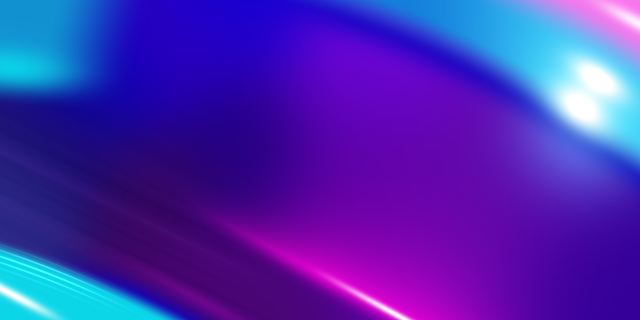
Write a Shadertoy shader that draws this background.

```glsl
// Abstract flow of light: soft violet pools, a cyan arc with white glints,
// a magenta streak and cyan folds. Pools are blended by normalised Gaussian
// weights; the folds are curved distance fields with soft edges.

const vec3 CYAN = vec3(0.04, 0.84, 0.91);
const vec3 SKY = vec3(0.08, 0.50, 0.86);
const vec3 DEEP_BLUE = vec3(0.03, 0.02, 0.76);
const vec3 MAGENTA = vec3(0.97, 0.0, 0.86);
const vec3 PINK = vec3(0.97, 0.46, 0.93);
const vec3 WHITE = vec3(1.0);

// Weighted colour; alpha carries the weight for normalisation.
vec4 pool(vec2 p, vec2 centre, float radius, vec3 colour) {
    vec2 q = (p - centre) / radius;
    return vec4(colour, 1.0) * exp(-dot(q, q));
}

// Elliptical Gaussian light, tilted by an angle.
float glow(vec2 p, vec2 centre, vec2 radii, float tilt) {
    float c = cos(tilt), s = sin(tilt);
    vec2 q = p - centre;
    q = vec2(c * q.x + s * q.y, c * q.y - s * q.x) / radii;
    return exp(-dot(q, q));
}

// Signed height above a falling parabola through start.
float above(vec2 p, vec2 start, float slope, float bend) {
    float t = p.x - start.x;
    return p.y - start.y + slope * t + bend * t * t;
}

float ridge(float d, float width) {
    return exp(-d * d / (width * width));
}

// Layered sines for fine brushed lines.
float brushed(float d, float along) {
    float sum = 0.0, frequency = 38.0, amplitude = 0.5;
    for (int i = 0; i < 4; i++) {
        sum += amplitude * sin(d * frequency + along * 2.0 + float(i) * 1.7);
        frequency *= 1.83;
        amplitude *= 0.6;
    }
    return sum;
}

vec3 violetField(vec2 p) {
    vec4 sum = vec4(0.0);
    sum += pool(p, vec2(0.55, 0.85), 0.22, vec3(0.19, 0.0, 0.75));
    sum += pool(p, vec2(0.76, 1.02), 0.22, vec3(0.06, 0.0, 0.83));
    sum += pool(p, vec2(0.32, 0.74), 0.20, vec3(0.02, 0.0, 0.72));
    sum += pool(p, vec2(1.17, 0.79), 0.27, vec3(0.43, 0.02, 0.86));
    sum += pool(p, vec2(0.74, 0.54), 0.22, vec3(0.11, 0.0, 0.49));
    sum += pool(p, vec2(1.12, 0.45), 0.27, vec3(0.31, 0.0, 0.60));
    sum += pool(p, vec2(0.20, 0.54), 0.20, vec3(0.11, 0.04, 0.40));
    sum += pool(p, vec2(0.47, 0.41), 0.18, vec3(0.22, 0.03, 0.36));
    sum += pool(p, vec2(0.05, 0.38), 0.18, vec3(0.18, 0.17, 0.55));
    sum += pool(p, vec2(0.68, 0.12), 0.25, vec3(0.29, 0.02, 0.45));
    sum += pool(p, vec2(1.50, 0.42), 0.32, vec3(0.37, 0.03, 0.66));
    sum += pool(p, vec2(1.98, 0.08), 0.33, vec3(0.20, 0.0, 0.60));
    return sum.rgb / max(sum.a, 0.0001);
}

vec3 magentaStreak(vec3 colour, vec2 p) {
    float d = above(p, vec2(0.70, 0.31), 0.545, 0.0);
    float rise = smoothstep(0.52, 1.08, p.x);
    float spread = mix(0.03, 0.19, smoothstep(0.6, 1.35, p.x));
    float light = d > 0.0 ? exp(-d / spread) : ridge(d, 0.04);
    float fade = 1.0 - smoothstep(1.3, 1.95, p.x);
    colour = mix(colour, MAGENTA, 0.92 * light * rise * fade);
    colour += 0.13 * ridge(d + 0.29, 0.025) * vec3(1.0, 0.0, 0.7)
        * ridge(p.x - 0.66, 0.2);
    return mix(colour, WHITE, ridge(d, 0.012) * smoothstep(0.95, 1.25, p.x));
}

vec3 cyanArc(vec3 colour, vec2 p) {
    float d = above(p, vec2(0.91, 1.0), 0.264, 0.214);
    float brightness = smoothstep(1.25, 1.85, p.x);
    colour = mix(colour, vec3(0.40, 0.50, 0.97),
        0.7 * glow(p, vec2(1.80, 0.56), vec2(0.20, 0.17), -0.5));
    colour = mix(colour, DEEP_BLUE, 0.7 * ridge(d, 0.06) * smoothstep(0.75, 1.1, p.x));
    colour = mix(colour, mix(SKY, vec3(0.22, 0.78, 0.96), brightness),
        smoothstep(-0.02, 0.11, d));
    float outer = above(p, vec2(1.54, 1.0), 0.44, 0.2);
    colour = mix(colour, PINK, smoothstep(-0.04, 0.14, outer));
    colour = mix(colour, WHITE, 0.9 * glow(p, vec2(2.0, 0.925), vec2(0.13, 0.022), -0.48));
    // Glints
    colour = mix(colour, vec3(0.32, 0.92, 1.0),
        0.85 * glow(p, vec2(1.85, 0.69), vec2(0.21, 0.12), -0.65));
    float glint = glow(p, vec2(1.815, 0.665), vec2(0.10, 0.058), -0.65)
        + glow(p, vec2(1.87, 0.755), vec2(0.10, 0.045), -0.6);
    return mix(colour, WHITE, min(1.25 * glint, 1.0));
}

vec3 leftFolds(vec3 colour, vec2 p) {
    // Upper fold
    float upper = smoothstep(0.67, 0.80, p.y + 0.06 * p.x)
        * (1.0 - smoothstep(0.10, 0.42, p.x - 0.25 * (p.y - 0.75)));
    colour = mix(colour, vec3(0.07, 0.57, 0.82), upper);
    colour = mix(colour, CYAN, 0.9 * glow(p, vec2(0.03, 0.79), vec2(0.16, 0.06), -0.1));
    // Lower fold
    float d = above(p, vec2(0.0, 0.232), 0.30, 0.20);
    colour = mix(colour, DEEP_BLUE, 0.8 * ridge(d, 0.05) * smoothstep(0.1, 0.45, p.x));
    float inside = 1.0 - smoothstep(-0.035, 0.025, d);
    colour = mix(colour, CYAN, inside);
    float lines = pow(0.5 + 0.5 * sin(d * 330.0 + p.x * 9.0), 4.0);
    colour += 0.3 * lines * ridge(d + 0.035, 0.03) * ridge(p.x - 0.12, 0.17);
    float streak = above(p, vec2(0.0, 0.10), 0.52, 0.0);
    return mix(colour, WHITE, ridge(streak, 0.018) * (1.0 - smoothstep(0.05, 0.25, p.x)));
}

void mainImage(out vec4 fragColor, in vec2 fragCoord) {
    vec2 p = fragCoord / iResolution.xy * vec2(2.0, 1.0);
    vec3 colour = violetField(p);
    float slant = p.y + 0.47 * p.x;
    float brushMask = ridge(slant - 0.48, 0.2) * (1.0 - smoothstep(0.5, 1.0, p.x));
    colour += 0.035 * brushed(slant, p.x) * brushMask * vec3(1.0, 0.4, 0.9);
    colour = magentaStreak(colour, p);
    colour = cyanArc(colour, p);
    colour = leftFolds(colour, p);
    fragColor = vec4(clamp(colour, 0.0, 1.0), 1.0);
}
```
